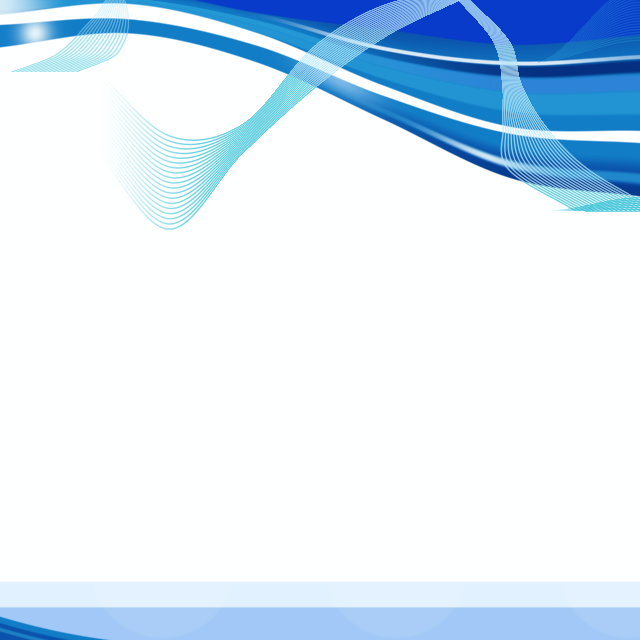
Reproduce this background procedurally as a Shadertoy shader.

```glsl
const vec3 WHITE = vec3(0.995, 1.0, 1.0);
const vec3 PALE = vec3(0.61, 0.80, 0.95);
const vec3 SKY = vec3(0.16, 0.62, 0.85);
const vec3 MID = vec3(0.07, 0.49, 0.78);
const vec3 DEEP = vec3(0.04, 0.32, 0.67);
const vec3 ROYAL = vec3(0.03, 0.23, 0.79);
const vec3 NAVY = vec3(0.02, 0.19, 0.51);
const vec3 CYAN = vec3(0.22, 0.76, 0.84);
const vec3 STRIP = vec3(0.885, 0.945, 1.0);
const vec3 FOOTER = vec3(0.63, 0.785, 0.965);
const float LINE_HALF = 0.0006;
const float STRIP_TOP = 0.909;
const float FOOTER_TOP = 0.949;
const float DISC_SPACING = 0.365;

// Depths below the top edge, at six even steps from left to right
const float WAVE_EDGE[6] = float[6](0.074, 0.052, 0.097, 0.187, 0.279, 0.307);
const float MAIN_BAND[6] = float[6](0.031, 0.018, 0.061, 0.142, 0.204, 0.214);
const float MAIN_HALF[6] = float[6](0.008, 0.012, 0.010, 0.008, 0.0055, 0.0095);
const float THIN_BAND[6] = float[6](-0.02, -0.01, 0.023, 0.076, 0.099, 0.089);
const float ROYAL_EDGE[6] = float[6](-0.03, -0.02, 0.020, 0.046, 0.070, 0.055);

// Outer curves of the line meshes
const float LOOP_A[6] = float[6](0.11, 0.212, 0.195, 0.072, 0.006, -0.008);
const float LOOP_B[6] = float[6](0.235, 0.358, 0.241, 0.137, 0.055, 0.0);
const float FALL_A[6] = float[6](0.716, 0.771, 0.785, 0.786, 0.794, 0.90);
const float FALL_B[6] = float[6](0.735, 0.797, 0.815, 0.853, 0.918, 1.03);
const float CURL_A[6] = float[6](0.165, 0.15, 0.13, 0.11, 0.08, 0.02);
const float CURL_B[6] = float[6](0.195, 0.20, 0.20, 0.193, 0.175, 0.12);

// Catmull-Rom curve through six even knots
float curve(float x, float k[6]) {
    float s = clamp(x, 0.0, 1.0) * 5.0;
    int i = min(int(s), 4);
    float f = s - float(i);
    float b = k[i], c = k[i + 1];
    float a = i > 0 ? k[max(i - 1, 0)] : 2.0 * b - c;
    float d = i < 4 ? k[min(i + 2, 5)] : 2.0 * c - b;
    return b + 0.5 * f * (c - a + f * (2.0 * a - 5.0 * b + 4.0 * c - d + f * (3.0 * (b - c) + d - a)));
}

float band(float v, float lo, float hi, float soft) {
    return smoothstep(lo - soft, lo + soft, v) * (1.0 - smoothstep(hi - soft, hi + soft, v));
}

// Evenly spread thin lines between two curves a and b
float mesh(float v, float a, float b, float count, float px) {
    float gap = b - a;
    gap = abs(gap) < 0.002 ? 0.002 : gap;
    float t = (v - a) / gap * count;
    float slope = max(length(vec2(dFdx(t), dFdy(t))) / px, 0.001);
    float dist = abs(fract(t + 0.5) - 0.5) / slope;
    float inside = step(-0.4, t) * step(t, count + 0.4);
    float strength = min(1.0, 2.0 * LINE_HALF / px);
    return inside * strength * (1.0 - smoothstep(max(LINE_HALF - px, 0.0), LINE_HALF + px, dist));
}

vec3 waveColor(float x, float y, float edge, float px) {
    float center = curve(x, MAIN_BAND);
    float thin = curve(x, THIN_BAND);
    float above = (y - thin) / (center - thin);
    float below = (y - center) / (edge - center);
    float right = smoothstep(0.45, 0.85, x);

    // Blue ribbons above the main white band
    vec3 upper = mix(DEEP, MID, smoothstep(-0.5, 0.3, above));
    upper = mix(upper, NAVY, band(above, 0.04, 0.2, 0.03) * right);
    upper = mix(upper, mix(SKY, vec3(0.2, 0.52, 0.86), right), 0.8 * band(above, 0.22, 0.43, 0.03));
    upper = mix(upper, mix(MID, SKY, 0.7), band(above, 0.43, 0.72, 0.03));
    upper = mix(upper, ROYAL, 1.0 - smoothstep(-px, px, y - curve(x, ROYAL_EDGE)));
    float thinFade = smoothstep(0.38, 0.6, x) * (1.0 - 0.4 * smoothstep(0.85, 1.0, x));
    upper = mix(upper, WHITE, 0.85 * thinFade * band(y, thin - 0.003, thin + 0.003, px));
    upper = mix(upper, WHITE, 0.8 * (1.0 - smoothstep(0.0, 0.11, x)));

    // Blue ribbons below it
    vec3 lower = mix(MID, DEEP, smoothstep(0.3, 0.62, below) * right);
    lower = mix(lower, SKY, 0.7 * band(below, 0.62, 0.78, 0.04) * right);
    lower = mix(lower, NAVY, 0.7 * band(below, 0.82, 1.1, 0.04) * right);
    float streak = exp(-pow((x - 0.76) / 0.08, 2.0));
    lower = mix(lower, WHITE, 0.8 * streak * band(below, 0.64, 0.78, 0.05));
    lower = mix(lower, PALE, 0.75 * exp(-pow((x - 0.53) / 0.055, 2.0)) * (1.0 - smoothstep(0.3, 1.1, below)));

    vec3 color = mix(upper, lower, step(center, y));
    float halfWidth = curve(x, MAIN_HALF);
    color = mix(color, WHITE, 1.0 - smoothstep(-px, px, abs(y - center) - halfWidth));
    float glow = exp(-dot(vec2(x - 0.055, y - 0.052), vec2(x - 0.055, y - 0.052)) / 0.0006);
    return mix(color, WHITE, 0.9 * glow);
}

void mainImage(out vec4 fragColor, in vec2 fragCoord) {
    vec2 uv = fragCoord / iResolution.xy;
    float px = 1.0 / iResolution.y;
    float x = uv.x, y = 1.0 - uv.y;
    vec3 color = WHITE;

    // Wave
    float edge = curve(x, WAVE_EDGE);
    float wave = 1.0 - smoothstep(-px, px, y - edge);
    color = mix(color, waveColor(x, y, edge, px), wave);

    // Line meshes
    vec3 ink = mix(CYAN, vec3(0.72, 0.91, 0.98), wave);
    float u = (x - 0.15) / 0.57;
    float loop = mesh(y, curve(u, LOOP_A), curve(u, LOOP_B), 18.0, px);
    color = mix(color, ink, loop * smoothstep(0.0, 0.3, u) * step(u, 1.0));
    float v = y / 0.33;
    float fall = mesh(x, curve(v, FALL_A), curve(v, FALL_B), 18.0, px);
    color = mix(color, ink, fall * step(v, 1.0));
    float tail = mesh(y, 0.330, mix(0.328, 0.309, smoothstep(0.86, 1.0, x)), 7.0, px);
    color = mix(color, ink, tail * smoothstep(0.85, 0.92, x));
    float w = y / 0.112;
    float curl = mesh(x, curve(w, CURL_A), curve(w, CURL_B), 14.0, px);
    color = mix(color, ink, 0.6 * curl * step(w, 1.0));
    float r = smoothstep(0.83, 1.0, x);
    float fan = mesh(y, 0.098 - 0.12 * r, 0.098 - 0.035 * r, 20.0, px);
    color = mix(color, SKY, 0.4 * fan * step(0.84, x));

    // Footer strips with faint discs
    color = mix(color, STRIP, smoothstep(-px, px, y - STRIP_TOP));
    color = mix(color, FOOTER, smoothstep(-px, px, y - FOOTER_TOP));
    float discX = mod(x - 0.254 + 0.5 * DISC_SPACING, DISC_SPACING) - 0.5 * DISC_SPACING;
    float disc = 1.0 - smoothstep(0.108, 0.116, length(vec2(discX, y - 0.885)));
    color = mix(color, WHITE, 0.09 * disc * step(STRIP_TOP, y));

    // Corner wedge
    float wedge = y - (0.9635 + 0.3 * x - 0.5 * x * x);
    vec3 wedgeColor = mix(MID, DEEP, smoothstep(0.008, 0.012, wedge));
    wedgeColor = mix(wedgeColor, SKY, 0.6 * band(wedge, 0.017, 0.023, 0.002));
    color = mix(color, wedgeColor, smoothstep(-px, px, wedge) * step(x, 0.3));

    fragColor = vec4(color, 1.0);
}
```
